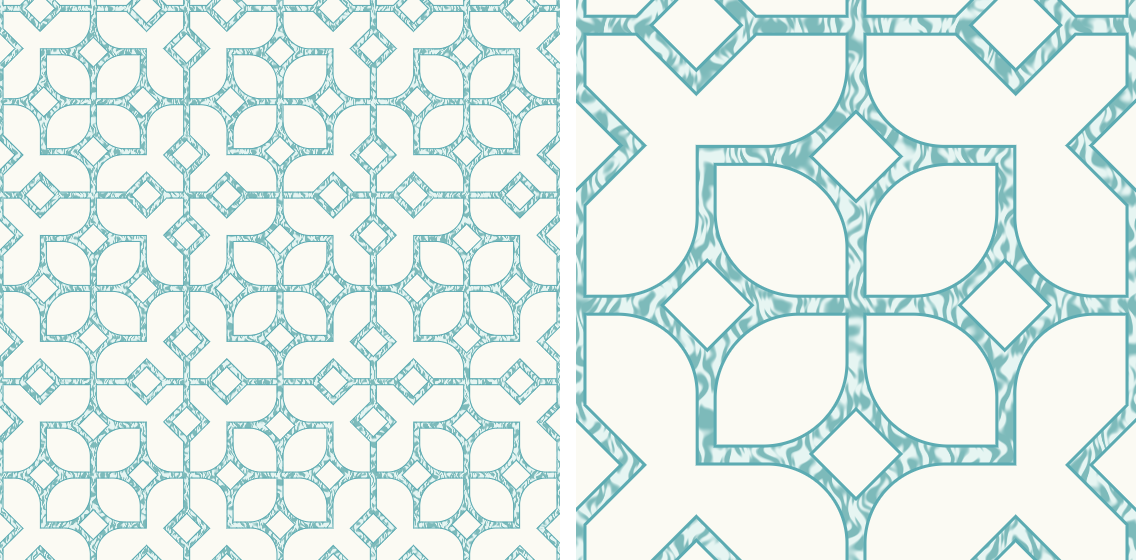
Left, the full canvas; right, a detail of the centre.
Write a WebGL 2 fragment shader that draws this pattern.

```glsl
#version 300 es
precision highp float;

uniform vec2 u_resolution;
out vec4 fragColor;

// Random unit gradient of a lattice point, wrapped at the period
vec2 gradientAt(ivec2 cell, ivec2 period) {
    uvec2 c = uvec2((cell + period) % period);
    uint h = c.x * 1597u + c.y * 51749u + 911u;
    h = (h ^ (h >> 15)) * 739391u;
    h = (h ^ (h >> 13)) * 277803u;
    h ^= h >> 16;
    float angle = float(h & 65535u) / 65536.0 * 6.28319;
    return vec2(cos(angle), sin(angle));
}

// Gradient noise that repeats every period cells
float gradientNoise(vec2 p, ivec2 period) {
    ivec2 i = ivec2(floor(p));
    vec2 f = fract(p);
    vec2 u = f * f * f * (f * (f * 6.0 - 15.0) + 10.0);
    float a = dot(gradientAt(i, period), f);
    float b = dot(gradientAt(i + ivec2(1, 0), period), f - vec2(1, 0));
    float c = dot(gradientAt(i + ivec2(0, 1), period), f - vec2(0, 1));
    float d = dot(gradientAt(i + ivec2(1, 1), period), f - vec2(1, 1));
    return mix(mix(a, b, u.x), mix(c, d, u.x), u.y);
}

float diamond(vec2 p, float radius) {
    return (abs(p.x) + abs(p.y) - radius) * 0.7071;
}

// Signed distance to the blank panels, in 256ths of a repeat; positive on the bands
float panelDistance(vec2 p) {
    // Eightfold symmetry
    vec2 q = abs(p);
    q = vec2(max(q.x, q.y), min(q.x, q.y));

    // Leaf: a square with one corner rounded in this sector
    vec2 box = abs(q - 34.25) - 29.75;
    vec2 corner = vec2(q.x - 26.0, 42.5 - q.y);
    float leaf = max(max(box.x, box.y), length(max(corner, 0.0)) - 38.0);

    // Field around the flower, cut by the border line and its diamond
    float field = length(max(vec2(109.0, 40.5) - q, 0.0)) - 36.0;
    field = max(field, q.x - 123.5);
    field = max(field, -diamond(q - vec2(128, 73), 32.0));

    // Diamond openings
    float openings = min(diamond(q - vec2(68, 0), 20.0), diamond(q - vec2(128, 73), 20.0));
    return min(min(leaf, field), openings);
}

// Short, mostly upright pen strokes whose slant drifts
float penHatch(vec2 uv) {
    float slant = gradientNoise(uv * vec2(70, 64), ivec2(70, 64));
    vec2 p = uv * vec2(260, 90) + vec2(slant * 2.6, 0.0);
    float strokes = gradientNoise(p, ivec2(260, 90));
    float pressure = gradientNoise(uv * 48.0 + 0.37, ivec2(48));
    return smoothstep(-0.16, 0.2, strokes + 0.1 * pressure);
}

void main() {
    vec2 uv = gl_FragCoord.xy / u_resolution;
    float pixel = 768.0 / min(u_resolution.x, u_resolution.y);

    // Three repeats each way, centred on the flowers
    vec2 p = (fract(uv * 3.0 - vec2(0.5, 0.455) + 0.5) - 0.5) * 256.0;
    float dist = panelDistance(p);

    vec3 cream = vec3(0.984, 0.982, 0.953);
    vec3 paleAqua = vec3(0.90, 0.96, 0.95);
    vec3 hatchTeal = vec3(0.49, 0.73, 0.73);
    vec3 outlineTeal = vec3(0.36, 0.67, 0.70);

    // Hatched bands, then their outlines
    float band = clamp(dist / pixel + 0.5, 0.0, 1.0);
    float outline = clamp((0.7 - abs(dist - 0.4)) / pixel + 0.5, 0.0, 1.0);
    vec3 color = mix(cream, mix(paleAqua, hatchTeal, penHatch(uv)), band);
    color = mix(color, outlineTeal, outline);
    fragColor = vec4(color, 1.0);
}
```
